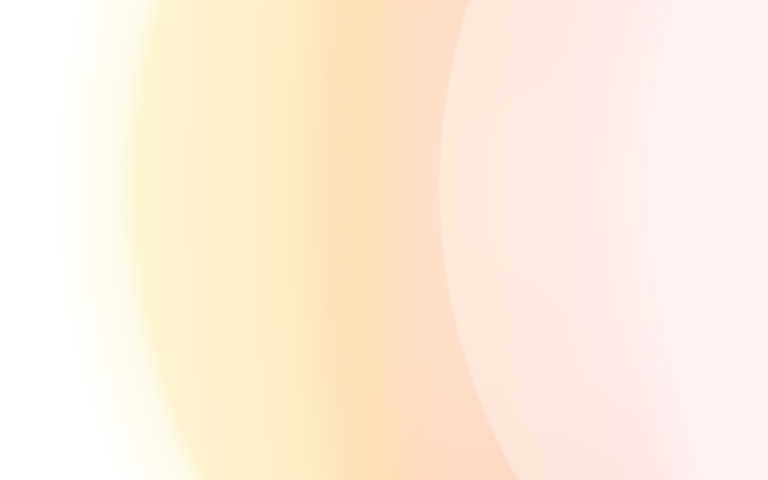
This background is drawn by a Shadertoy shader. Its source:

```glsl
// Linear ramp from 0 at a to 1 at b
float ramp(float a, float b, float x) {
    return clamp((x - a) / (b - a), 0.0, 1.0);
}

// Signed distance to a large disc, negative inside
float disc(vec2 p, vec2 centre, float radius) {
    return length(p - centre) - radius;
}

// Yellow to peach, from left to right
vec3 warmBand(float x) {
    vec3 color = vec3(1.0, 0.961, 0.824);
    color = mix(color, vec3(1.0, 0.937, 0.796), ramp(0.29, 0.46, x));
    color = mix(color, vec3(0.998, 0.922, 0.765), ramp(0.50, 0.62, x));
    color = mix(color, vec3(0.996, 0.882, 0.727), smoothstep(0.60, 0.72, x));
    color = mix(color, vec3(0.996, 0.878, 0.770), smoothstep(0.76, 0.85, x));
    return mix(color, vec3(0.996, 0.882, 0.798), ramp(0.84, 0.92, x));
}

// Pale peach to blush, from left to right
vec3 blushBand(float x) {
    vec3 color = vec3(1.0, 0.916, 0.853);
    color = mix(color, vec3(0.998, 0.918, 0.882), ramp(0.92, 1.11, x));
    color = mix(color, vec3(0.996, 0.924, 0.918), ramp(1.11, 1.26, x));
    color = mix(color, vec3(1.0, 0.951, 0.945), smoothstep(1.25, 1.39, x));
    return mix(color, vec3(1.0, 0.953, 0.947), ramp(1.39, 1.60, x));
}

void mainImage(out vec4 fragColor, in vec2 fragCoord) {
    vec2 p = fragCoord / iResolution.y;
    p.x *= 1.6 * iResolution.y / iResolution.x;
    float bow = (p.y - 0.6125) * (p.y - 0.6125);

    // Warm band, deeper in the lower and upper middle
    vec3 color = warmBand(p.x - 0.12 * bow);
    float deep = bow * smoothstep(0.72, 0.92, p.x);
    color -= deep * vec3(0.0, 0.08, 0.07);

    // Soft glow fading to white on the left
    float glow = disc(p, vec2(1.629, 0.6125), 1.354);
    vec3 haze = mix(vec3(1.0, 0.985, 0.92), vec3(1.0), smoothstep(0.01, 0.19, glow));
    color = mix(color, haze, smoothstep(-0.02, 0.035, glow));

    // Blush disc with a crisp left rim
    vec3 blush = blushBand(p.x - 0.28 * bow);
    float shade = bow * (1.0 - smoothstep(1.30, 1.50, p.x));
    blush -= shade * vec3(0.01, 0.05, 0.035);
    float rim = disc(p, vec2(2.146, 0.6125), 1.23);
    color = mix(color, blush, smoothstep(0.006, -0.006, rim));

    fragColor = vec4(color, 1.0);
}
```
